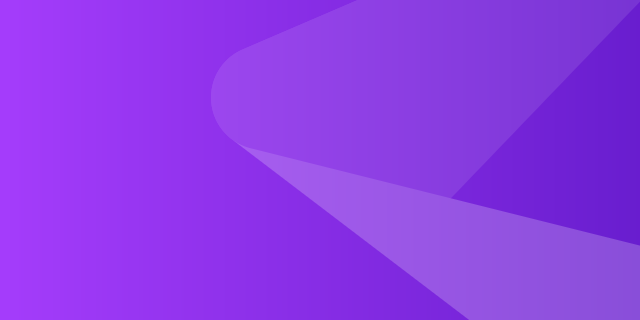
Write a Shadertoy shader that draws this background.

```glsl
// Violet gradient with a translucent rounded wedge, a brighter lower fold and a diagonal cut.

const vec3 VIOLET_LIGHT = vec3(0.645, 0.237, 0.985);
const vec3 VIOLET_DEEP = vec3(0.410, 0.115, 0.810);
const float PANEL_OPACITY = 0.10;
const float FOLD_OPACITY = 0.215;

float cross2(vec2 a, vec2 b) {
    return a.x * b.y - a.y * b.x;
}

// Distance to a ray from the origin along a unit direction
float rayDistance(vec2 p, vec2 dir) {
    return length(p - dir * max(dot(p, dir), 0.0));
}

// Signed distance to a wedge whose apex is rounded by a circle
float roundedWedge(vec2 p, vec2 upper, vec2 lower, float radius) {
    float edge = min(rayDistance(p, upper), rayDistance(p, lower));
    bool inside = cross2(lower, p) > 0.0 && cross2(upper, p) < 0.0;
    return (inside ? -edge : edge) - radius;
}

float coverage(float dist, float pixel) {
    return clamp(0.5 - dist / pixel, 0.0, 1.0);
}

void mainImage(out vec4 fragColor, in vec2 fragCoord) {
    vec2 p = fragCoord / iResolution.y;
    float pixel = 1.0 / iResolution.y;

    // Background gradient
    vec3 color = mix(VIOLET_LIGHT, VIOLET_DEEP, fragCoord.x / iResolution.x);

    // Two wedges share one rounded nose and one upper edge
    vec2 nose = vec2(0.823, 0.6953);
    float radius = 0.1635;
    vec2 upperEdge = normalize(vec2(135.0, 58.0));
    vec2 creaseEdge = normalize(vec2(4.0, -1.0));
    vec2 lowerEdge = normalize(vec2(281.0, -214.0));
    float panel = coverage(roundedWedge(p - nose, upperEdge, creaseEdge, radius), pixel);
    float whole = coverage(roundedWedge(p - nose, upperEdge, lowerEdge, radius), pixel);

    // The panel ends at a diagonal; the fold fills the rest of the large wedge
    vec2 cutNormal = normalize(vec2(1.04, -1.0));
    float beforeCut = coverage(dot(p - vec2(2.0, 0.995), cutNormal), pixel);
    float opacity = whole * mix(FOLD_OPACITY, PANEL_OPACITY * beforeCut, panel);

    fragColor = vec4(mix(color, vec3(1.0), opacity), 1.0);
}
```
